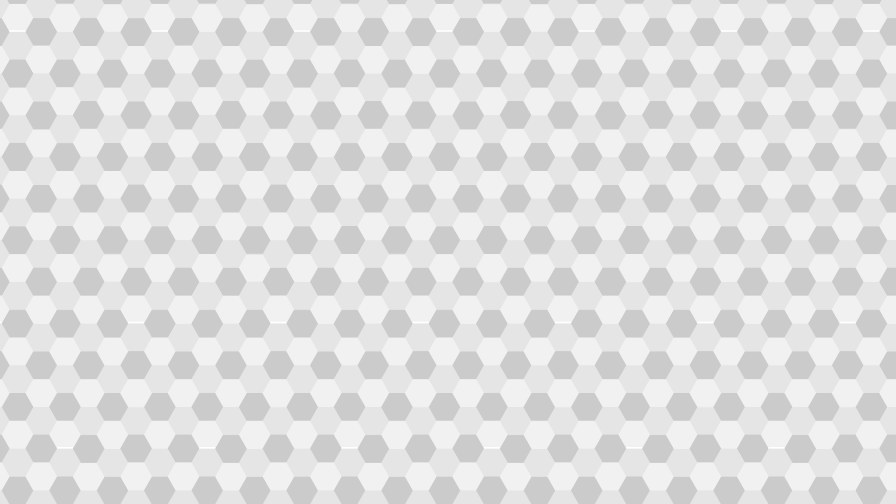
A Shadertoy shader for this pattern:

```glsl
const float COLUMN_STEP = 0.04706;            // all lengths in canvas heights
const float HEX_HEIGHT = 0.05514;
const float HEX_RADIUS = COLUMN_STEP / 1.5;   // centre to side corner
const vec2 ANCHOR = vec2(0.6465, 0.6060);     // centre of one dark hexagon
const float REPEAT_COLUMNS = 6.0;             // columns before the wear recurs
const float JITTER = 0.0016;                  // vertical misfit of the hexagons
const float SEAM_WIDTH = 0.0030;
const vec3 DARK = vec3(0.796);
const vec3 MID = vec3(0.900);
const vec3 LIGHT = vec3(0.947);
const vec3 SEAM = vec3(1.0);
// Column and row of the light hexagons with a bright lower edge
const vec2 SEAM_CELLS[3] = vec2[3](vec2(4, -4), vec2(1, -9), vec2(5, 6));

float hash(vec2 p) {
    return fract(sin(dot(p, vec2(127.1, 311.7))) * 43758.5453);
}

// Distance to a flat-topped hexagon, slightly stretched in height
float hexDistance(vec2 p) {
    p = abs(p);
    vec2 slope = 1.0 / vec2(HEX_RADIUS, HEX_HEIGHT);
    float side = (dot(p, slope) - 1.0) / length(slope);
    return max(side, p.y - 0.5 * HEX_HEIGHT);
}

float boxDistance(vec2 p, vec2 halfSize) {
    vec2 d = abs(p) - halfSize;
    return max(d.x, d.y);
}

float coverage(float d, float pixel) {
    return clamp(0.5 - d / pixel, 0.0, 1.0);
}

// Three shades in turn up each column
vec3 shade(float kind) {
    return kind < 0.5 ? DARK : kind < 1.5 ? MID : LIGHT;
}

float isSeamCell(vec2 cell) {
    float found = 0.0;
    for (int k = 0; k < 3; k++)
        found = max(found, 1.0 - step(0.5, distance(cell, SEAM_CELLS[k])));
    return found;
}

void mainImage(out vec4 fragColor, in vec2 fragCoord) {
    float pixel = 1.0 / iResolution.y;
    vec2 p = fragCoord * pixel - ANCHOR;
    float nearColumn = round(p.x / COLUMN_STEP);

    vec3 sum = vec3(0.0);
    float weight = 0.0;
    float seam = 0.0;

    // Blend the neighbouring hexagons by how much of the pixel each covers
    for (int c = -1; c <= 1; c++) {
        float column = nearColumn + float(c);
        float odd = mod(column, 2.0);
        float nearRow = round(p.y / HEX_HEIGHT - 0.5 * odd);
        for (int r = -1; r <= 1; r++) {
            float row = nearRow + float(r);
            vec2 wearCell = vec2(mod(column, REPEAT_COLUMNS), row);
            vec2 centre = vec2(column * COLUMN_STEP, (row + 0.5 * odd) * HEX_HEIGHT);
            centre.y += (hash(wearCell) - 0.5) * JITTER;
            vec2 q = p - centre;

            float cover = coverage(hexDistance(q), pixel) + 1e-4;
            sum += shade(mod(row - odd, 3.0)) * cover;
            weight += cover;

            // Bright sliver along the lower edge
            vec2 onEdge = q + vec2(0.0, 0.5 * (HEX_HEIGHT - SEAM_WIDTH));
            float sliver = boxDistance(onEdge, 0.5 * vec2(HEX_RADIUS, SEAM_WIDTH));
            seam = max(seam, isSeamCell(wearCell) * coverage(sliver, pixel));
        }
    }

    fragColor = vec4(mix(sum / weight, SEAM, seam), 1.0);
}
```
